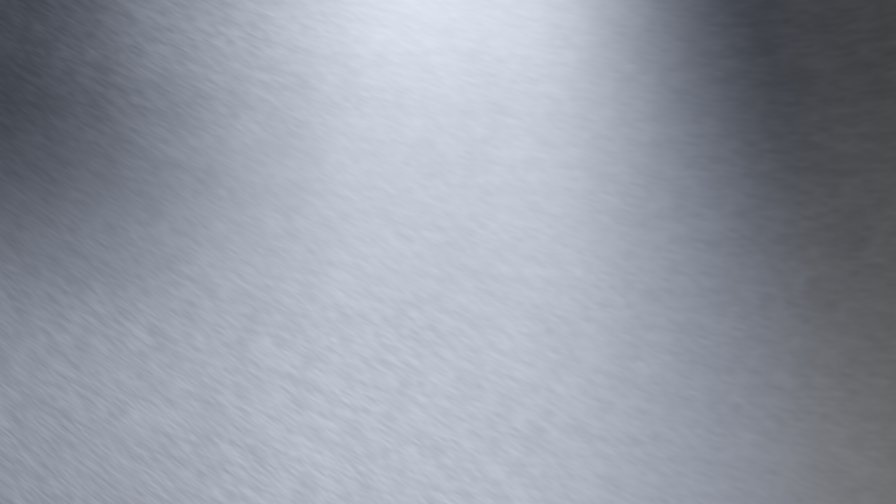
Reproduce this texture procedurally as a WebGL 1 fragment shader.

```glsl
precision highp float;
// Brushed steel sheet under a soft overhead light, dark at both upper corners.
// Broad smoothstep ramps shade the sheet; noise stretched along curved
// brushing lines adds the fine scratches, and blurred noise the stains.
uniform vec2 u_resolution;

float hash(vec2 p) {
  return fract(sin(dot(p, vec2(127.1, 311.7))) * 43758.5453);
}

float noise(vec2 p) {
  vec2 cell = floor(p);
  vec2 f = fract(p);
  f = f * f * (3.0 - 2.0 * f);
  float low = mix(hash(cell), hash(cell + vec2(1.0, 0.0)), f.x);
  float high = mix(hash(cell + vec2(0.0, 1.0)), hash(cell + 1.0), f.x);
  return mix(low, high, f.y);
}

float fbm(vec2 p) {
  float sum = 0.0;
  float weight = 0.5;
  for (int i = 0; i < 4; i++) {
    sum += weight * (noise(p) - 0.5);
    p = p * 2.03 + 17.3;
    weight *= 0.55;
  }
  return sum;
}

// Broad reflection: bright column between two darker flanks
float sheetLight(vec2 uv) {
  float leftFloor = mix(0.56, 0.26, smoothstep(0.2, 0.83, uv.y));
  float rightFloor = mix(0.41, 0.25, smoothstep(0.0, 0.95, uv.y));
  float peak = mix(0.71, 0.79, uv.y);
  float leftRamp = smoothstep(-0.03, 0.44, uv.x);
  float rightRamp = smoothstep(mix(0.53, 0.59, uv.y), mix(1.08, 0.85, uv.y), uv.x);
  float light = mix(mix(leftFloor, peak, leftRamp), rightFloor, rightRamp);

  // Hot spot at the upper rim and faint spill on the upper left
  vec2 rim = (uv - vec2(0.48, 1.04)) / vec2(0.12, 0.25);
  vec2 spill = (uv - vec2(0.21, 0.94)) / vec2(0.09, 0.15);
  return light + 0.075 * exp(-dot(rim, rim)) + 0.03 * exp(-dot(spill, spill));
}

// Scratches follow the contours of a bent height field
float scratches(vec2 p) {
  float across = p.y + 0.85 * p.x - 0.2 * p.x * p.x - 0.25 * p.x * p.y;
  float along = p.x - 0.5 * p.y;
  float coarse = noise(vec2(along * 22.0, across * 95.0)) - 0.5;
  float fine = noise(vec2(along * 38.0 + 9.0, across * 170.0)) - 0.5;
  float hair = noise(vec2(along * 60.0 + 31.0, across * 250.0)) - 0.5;
  return 0.35 * coarse + 0.5 * fine + 0.35 * hair;
}

void main() {
  vec2 uv = gl_FragCoord.xy / u_resolution;
  vec2 p = gl_FragCoord.xy / u_resolution.y;

  // Stains wobble the shading edges slightly
  float stain = fbm(p * vec2(7.0, 11.0));
  float light = sheetLight(uv + vec2(0.018 * stain, 0.0));
  light += 0.025 * stain + 0.014 * fbm(p * 32.0);

  // Scratches are strongest at the lower left and the upper left glints
  float lowerLeft = (1.0 - smoothstep(0.1, 0.75, uv.y)) * (1.0 - smoothstep(0.3, 0.9, uv.x));
  vec2 glint = (uv - vec2(0.2, 0.9)) / vec2(0.17, 0.16);
  float strength = 0.04 + 0.055 * lowerLeft + 0.05 * exp(-dot(glint, glint));
  light += strength * scratches(p);

  // Cool steel tint, turning neutral at the far right
  vec3 cool = vec3(0.0, 0.022, 0.068) * mix(0.7, 1.0, smoothstep(0.2, 0.5, light));
  vec3 neutral = vec3(0.012, 0.014, 0.025);
  vec3 tint = mix(cool, neutral, smoothstep(0.78, 1.0, uv.x));
  gl_FragColor = vec4(clamp(light + tint, 0.0, 1.0), 1.0);
}
```
